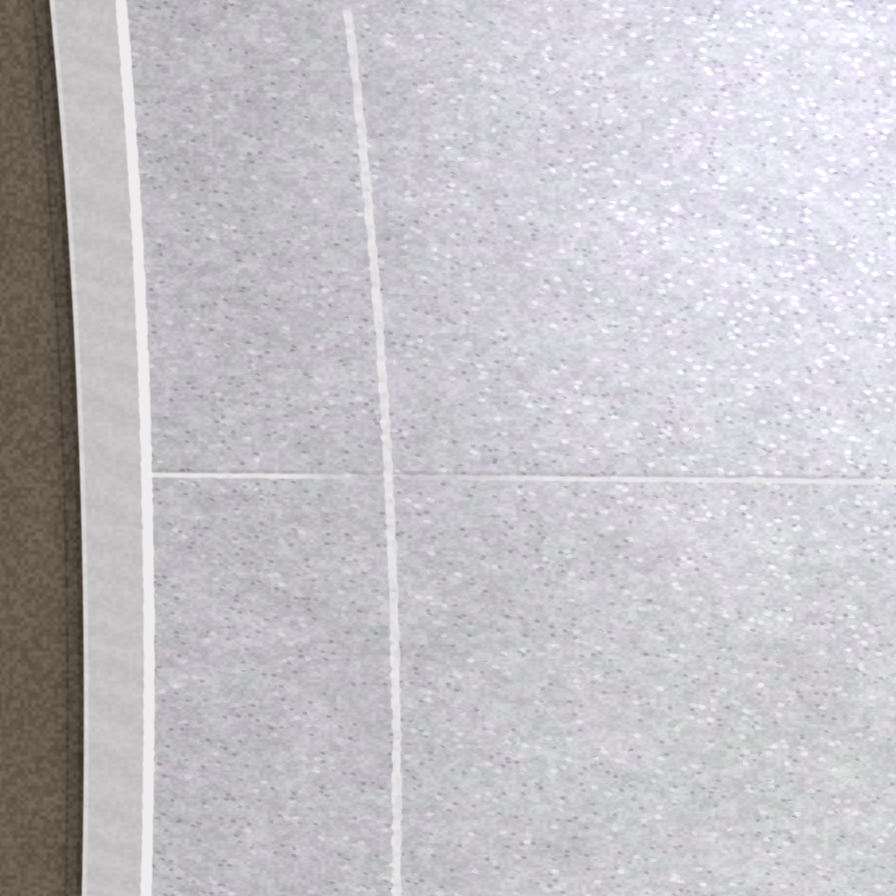
This texture is drawn by a Shadertoy shader. Its source:

```glsl
// Speckled pale floor with curved light seams beside a dark brown wall.
const vec3 WALL = vec3(0.405, 0.360, 0.305);
const vec3 WALL_SHADE = vec3(0.32, 0.285, 0.25);
const vec3 BORDER = vec3(0.775, 0.763, 0.772);
const vec3 FLOOR_DIM = vec3(0.742, 0.732, 0.752);
const vec3 FLOOR_LOW = vec3(0.812, 0.812, 0.822);
const vec3 FLOOR_LIT = vec3(0.905, 0.898, 0.955);
const vec3 SEAM = vec3(0.93, 0.92, 0.925);
// Curves: x at the bulge, curvature, y of the bulge
const vec3 WALL_EDGE = vec3(0.0935, 0.060, 0.20);
const vec3 BORDER_SEAM = vec3(0.1665, 0.056, 0.25);
const vec3 INNER_SEAM = vec3(0.4430, 0.070, 0.10);
const vec2 CROSS_SEAM = vec2(0.4715, -0.0095); // height, slope
const float SOFT = 0.0016;
const float GRAIN = 0.075;

float hash(vec2 p) {
    vec3 q = fract(vec3(p.xyx) * 0.1031);
    q += dot(q, q.yzx + 33.33);
    return fract((q.x + q.y) * q.z);
}

float smoothNoise(vec2 p) {
    vec2 c = floor(p), f = fract(p);
    f = f * f * (3.0 - 2.0 * f);
    return mix(mix(hash(c), hash(c + vec2(1, 0)), f.x),
               mix(hash(c + vec2(0, 1)), hash(c + vec2(1, 1)), f.x), f.y);
}

// Cellular noise: distance to the nearest seed, and that seed's random value
vec2 cells(vec2 p) {
    vec2 base = floor(p), best = vec2(9.0, 0.0);
    for (int j = -1; j <= 1; j++)
    for (int i = -1; i <= 1; i++) {
        vec2 c = base + vec2(i, j);
        vec2 seed = c + vec2(hash(c + 17.0), hash(c + 59.0));
        float d = length(p - seed);
        if (d < best.x) best = vec2(d, hash(c + 101.0));
    }
    return best;
}

float curveX(vec3 curve, float y) {
    float t = y - curve.z;
    return curve.x - curve.y * t * t;
}

float band(float d, float halfWidth) {
    return 1.0 - smoothstep(halfWidth - SOFT, halfWidth + SOFT, abs(d));
}

vec3 floorColor(vec2 p) {
    float across = smoothstep(0.16, 0.95, p.x);
    float lift = smoothstep(0.22, 0.85, p.y + 0.12 * (p.x - 0.5));
    vec3 col = mix(FLOOR_DIM, mix(FLOOR_LOW, FLOOR_LIT, lift), across);

    // Mottling: broad clouds, flat flakes and fine grain
    vec2 q = p + vec2(0.0, 0.12 * p.x);
    col += 0.035 * (smoothNoise(q * vec2(14, 24)) - 0.5);
    col += 0.045 * (smoothNoise(q * vec2(65, 120)) - 0.5);
    col += 0.045 * (cells(q * vec2(90, 150)).y - 0.5);
    col += GRAIN * (smoothNoise(p * vec2(230, 300)) - 0.5);
    float tint = smoothNoise(q * vec2(38, 55) + 70.0) - 0.5;
    col += tint * vec3(0.018, -0.014, 0.018);

    // Sparse chips, brightest and densest towards the light
    vec2 chip = cells(q * vec2(82, 135) + 31.0);
    float shine = across * (0.35 + 0.65 * lift);
    float light = step(0.94 - 0.17 * shine, chip.y);
    col += light * (0.065 + 0.055 * shine) * (1.0 - smoothstep(0.15, 0.52, chip.x));
    vec2 pit = cells(q * vec2(105, 165) + 83.0);
    col -= step(0.89, pit.y) * 0.10 * (1.0 - smoothstep(0.12, 0.48, pit.x));
    return col;
}

vec3 wallColor(vec2 p, float inward) {
    vec3 col = mix(WALL_SHADE, WALL, smoothstep(0.004, 0.04, inward));
    col += 0.02 * (smoothNoise(p * vec2(25, 18)) - 0.5);
    col += 0.10 * (smoothNoise(p * vec2(240, 240)) - 0.5);
    // Thin grooves along the edge
    col -= 0.045 * band(inward - 0.018, 0.0015);
    return col - 0.05 * band(inward - 0.003, 0.003);
}

void mainImage(out vec4 fragColor, in vec2 fragCoord) {
    vec2 p = fragCoord / iResolution.xy;
    float rough = smoothNoise(p * vec2(110, 170)) - 0.5;
    float fromWall = p.x - curveX(WALL_EDGE, p.y);
    float fromBorder = p.x - curveX(BORDER_SEAM, p.y);
    float fromInner = p.x - curveX(INNER_SEAM, p.y) + 0.003 * rough;
    float fromCross = p.y - CROSS_SEAM.x - CROSS_SEAM.y * p.x + 0.001 * rough;

    // Pale border strip with faint waves
    vec3 border = BORDER + 0.010 * sin(p.y * 150.0 + 55.0 * p.x + 3.0 * sin(p.y * 19.0));
    border += 0.045 * (smoothNoise(p * vec2(220, 260)) - 0.5);
    border += 0.07 * band(fromWall - 0.003, 0.0025);
    vec3 col = mix(border, floorColor(p), smoothstep(-SOFT, SOFT, fromBorder));

    // Seams; the cross seam fades around the inner one
    float fade = 1.0 - 0.75 * smoothstep(0.31, 0.40, p.x) * (1.0 - smoothstep(0.50, 0.62, p.x));
    float cross = band(fromCross, 0.0026) * step(0.0, fromBorder) * fade;
    col -= 0.05 * band(fromCross - 0.005, 0.002) * step(0.0, fromBorder);
    col = mix(col, SEAM, cross * (0.85 + 0.3 * rough));
    float inner = band(fromInner, 0.0050) * (1.0 - smoothstep(0.982, 0.995, p.y));
    col = mix(col, SEAM, inner * (0.78 + 0.4 * rough));
    col = mix(col, SEAM + 0.015, band(fromBorder + 0.0015 * rough, 0.0062) * 0.95);

    col = mix(wallColor(p, -fromWall), col, smoothstep(-SOFT, SOFT, fromWall));
    fragColor = vec4(clamp(col, 0.0, 1.0), 1.0);
}
```
